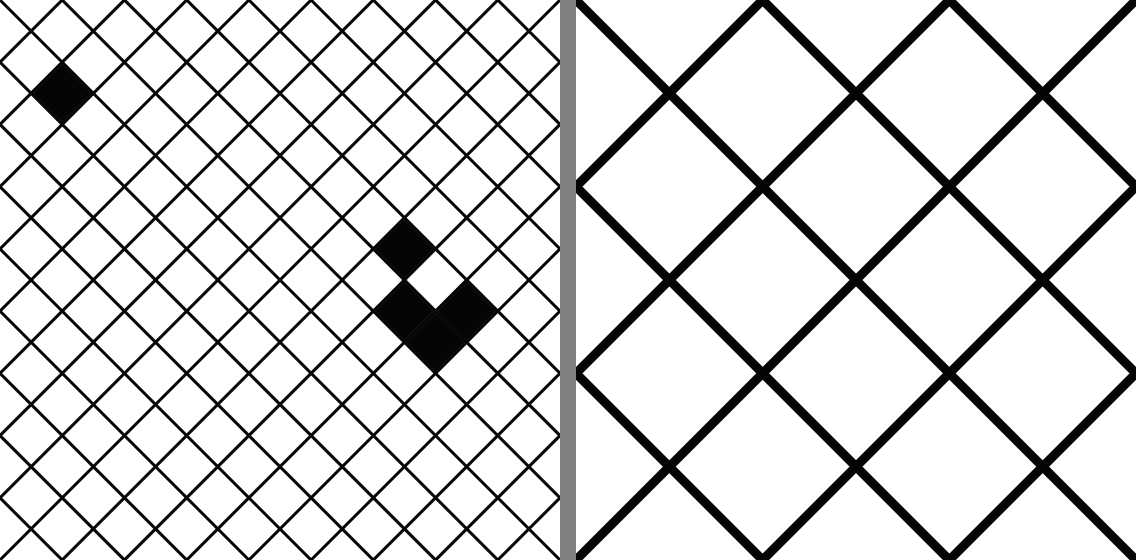
Left, the full canvas; right, a detail of the centre.
Give the GLSL for this pattern, as a three.js fragment shader.

```glsl
// Diagonal lattice of thin black lines on white, nine diamonds across and down,
// with one lone diamond and a small cluster filled in. The plane is turned by
// 45 degrees so that every diamond becomes a unit cell of a square grid.
varying vec2 vUv;

const float REPEATS = 9.0;
const float LINE_WIDTH = 0.069;   // as a share of a diamond's side
const float SEAM_GLOW = 0.06;     // faint edge left between fill and line
const vec3 PAPER = vec3(1.0);
const vec3 INK = vec3(0.02);

// Turned coordinates: lattice lines lie on the integers of both axes.
vec2 toLattice(vec2 p) {
  return vec2(p.x + p.y, p.x - p.y);
}

// Smoothed coverage of a line centred on every integer.
float lineCoverage(float x, float width) {
  float pixel = length(vec2(dFdx(x), dFdy(x)));
  float dist = abs(fract(x + 0.5) - 0.5);
  return clamp((0.5 * width - dist) / pixel + 0.5, 0.0, 1.0);
}

// 1 where two whole-numbered values agree.
float same(float a, float b) {
  return 1.0 - step(0.5, abs(a - b));
}

// 1 inside a block of cells that starts at cell 0.
float inBlock(vec2 cell, vec2 size) {
  vec2 inside = step(vec2(-0.5), cell) * step(cell, size - 0.5);
  return inside.x * inside.y;
}

// Two by three block holding one full row and one diagonal.
float cluster(vec2 cell) {
  float row = same(cell.y, 2.0);
  float diagonal = same(cell.x + cell.y, 1.0);
  return inBlock(cell, vec2(2.0, 3.0)) * max(row, diagonal);
}

float filledCell(vec2 cell) {
  float lone = inBlock(cell - vec2(8.0, -7.0), vec2(1.0));
  return max(lone, cluster(cell - vec2(10.0, 1.0)));
}

void main() {
  vec2 q = toLattice(vUv * REPEATS);

  // Both line families, joined
  float lines = 1.0 - (1.0 - lineCoverage(q.x, LINE_WIDTH))
                    * (1.0 - lineCoverage(q.y, LINE_WIDTH));

  // Filled diamonds, with a faint seam along the line edges
  float filled = filledCell(floor(q));
  float seam = 4.0 * lines * (1.0 - lines) * filled * SEAM_GLOW;

  vec3 color = mix(PAPER, INK, max(lines, filled)) + seam;
  gl_FragColor = vec4(color, 1.0);
}
```
